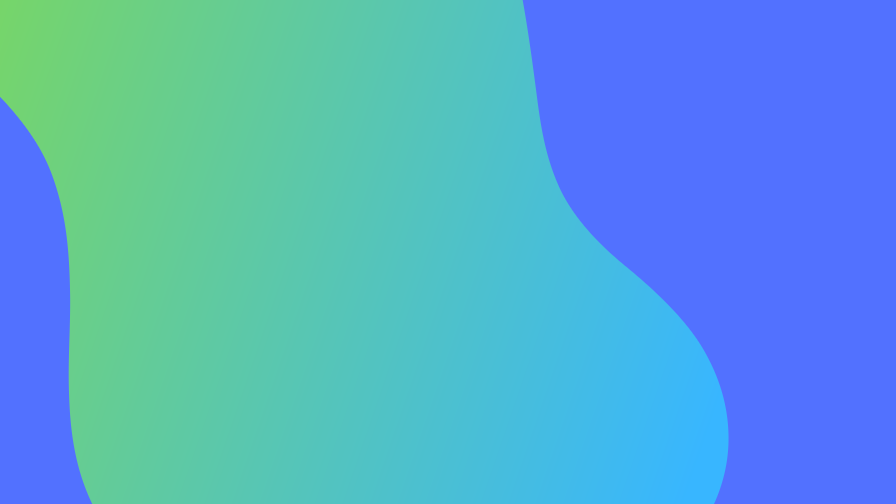
A Shadertoy shader for this background:

```glsl
// A smooth wavy blob with a green-to-blue gradient on a flat periwinkle ground.

// Colours
const vec3 GROUND = vec3(0.322, 0.443, 1.0);
const vec3 GREEN  = vec3(0.494, 0.851, 0.341);
const vec3 BLUE   = vec3(0.220, 0.714, 1.0);

// Gradient axis (x right, y down) and its span, in canvas heights
const vec2  GRADIENT_AXIS  = vec2(0.946, 0.324);
const float GRADIENT_START = -0.20;
const float GRADIENT_END   = 1.61;

// Edge knots: depth below the top, x position, slope dx/depth
const int KNOTS = 7;
const vec3 LEFT_EDGE[KNOTS] = vec3[KNOTS](
    vec3(0.0, -0.182, 0.95), vec3(0.192, 0.0, 0.95),
    vec3(0.308, 0.086, 0.52), vec3(0.387, 0.116, 0.28),
    vec3(0.579, 0.139, 0.02), vec3(0.764, 0.1365, 0.02),
    vec3(1.0, 0.183, 0.48));
const vec3 RIGHT_EDGE[KNOTS] = vec3[KNOTS](
    vec3(0.0, 1.037, 0.18), vec3(0.197, 1.066, 0.13),
    vec3(0.370, 1.109, 0.45), vec3(0.528, 1.241, 1.22),
    vec3(0.694, 1.396, 0.58), vec3(0.870, 1.4455, 0.0),
    vec3(1.0, 1.4167, -0.45));

// Cubic Hermite segment between two knots
float hermite(vec3 a, vec3 b, float depth) {
    float span = b.x - a.x;
    float t = (depth - a.x) / span;
    float s = 1.0 - t;
    return s * s * ((1.0 + 2.0 * t) * a.y + t * span * a.z)
         + t * t * ((1.0 + 2.0 * s) * b.y - s * span * b.z);
}

// Horizontal position of an edge at the given depth
float edgeAt(vec3 knots[KNOTS], float depth) {
    float x = 0.0;
    for (int i = 0; i < KNOTS - 1; i++) {
        if (depth >= knots[i].x) x = hermite(knots[i], knots[i + 1], depth);
    }
    return x;
}

// Antialiased coverage where the field is positive
float coverage(float field) {
    float pixel = length(vec2(dFdx(field), dFdy(field)));
    return clamp(field / max(pixel, 1e-6) + 0.5, 0.0, 1.0);
}

void mainImage(out vec4 fragColor, in vec2 fragCoord) {
    vec2 p = fragCoord / iResolution.y;
    p.y = 1.0 - p.y;

    // Blob between the two curved edges
    float blob = coverage(p.x - edgeAt(LEFT_EDGE, p.y))
               * coverage(edgeAt(RIGHT_EDGE, p.y) - p.x);

    // Diagonal gradient
    float along = dot(p, GRADIENT_AXIS) - GRADIENT_START;
    float t = clamp(along / (GRADIENT_END - GRADIENT_START), 0.0, 1.0);

    fragColor = vec4(mix(GROUND, mix(GREEN, BLUE, t), blob), 1.0);
}
```
